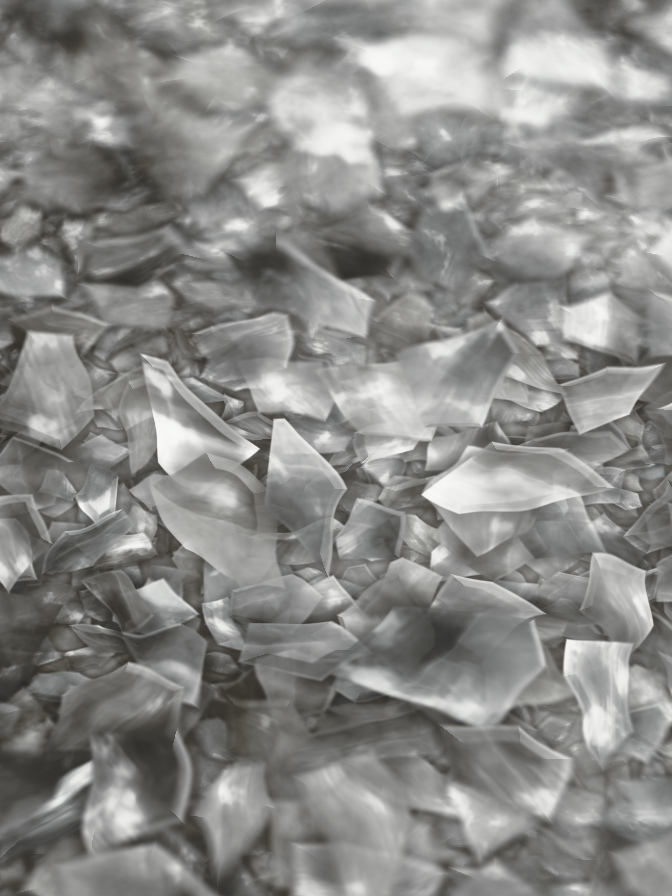
This texture is drawn by a Shadertoy shader. Its source:

```glsl
const int   LAYERS       = 6;
const int   SIDES        = 5;
const float TAU          = 6.2832;
const float SMALLEST     = 0.078;   // cell size of the finest debris
const float GROWTH       = 1.29;    // size ratio between layers
const float RADIUS       = 0.58;    // shard radius in cells
const float FOCUS_NEAR   = 0.40;    // sharp band, in canvas widths
const float FOCUS_FAR    = 0.74;
const float BLUR_NEAR    = 0.030;   // blur gained per width out of focus
const float BLUR_FAR     = 0.042;
const float RIM_GAIN     = 0.24;
const float SCRATCH_GAIN = 0.15;
const float PATCH_GAIN   = 0.55;    // broad light and shade over the pile
const float CONTRAST     = 1.04;
const float BRIGHTNESS   = 0.575;
const vec2  LIGHT        = vec2(0.45, 0.89);
const vec3  SHADOW_TINT  = vec3(1.03, 1.00, 0.93);
const vec3  LIGHT_TINT   = vec3(0.995, 1.00, 0.99);
const vec3  WARM_SHIFT   = vec3(0.025, 0.00, -0.03);

float hash(vec2 p) {
    vec3 a = fract(p.xyx * 0.1031);
    a += dot(a, a.yzx + 33.33);
    return fract((a.x + a.y) * a.z);
}

vec4 hash4(vec2 p) {
    vec4 a = fract(p.xyxy * vec4(0.1031, 0.1030, 0.0973, 0.1099));
    a += dot(a, a.wzxy + 33.33);
    return fract((a.xxyz + a.yzzw) * a.zywx);
}

float noise(vec2 p) {
    vec2 i = floor(p), f = fract(p);
    f = f * f * (3.0 - 2.0 * f);
    return mix(mix(hash(i), hash(i + vec2(1, 0)), f.x),
               mix(hash(i + vec2(0, 1)), hash(i + vec2(1, 1)), f.x), f.y);
}

float fbm(vec2 p) {
    float sum = 0.0, gain = 0.53;
    for (int k = 0; k < 4; k++) {
        sum += gain * noise(p);
        p = mat2(1.6, 1.2, -1.2, 1.6) * p + 7.3;
        gain *= 0.5;
    }
    return sum;
}

vec2 heading(float turn) { return vec2(cos(turn * TAU), sin(turn * TAU)); }

// Broken polygon: signed distance and the normal of the nearest side
vec3 outline(vec2 q, vec2 seed) {
    vec3 side = vec3(-9.0, 0.0, 0.0);
    for (int k = 0; k < SIDES; k++) {
        vec4 r = hash4(seed + float(k) * 17.7);
        vec2 n = heading((float(k) + 0.65 * r.x) / float(SIDES));
        float d = dot(q, n) - RADIUS * mix(0.5, 1.0, r.y);
        if (d > side.x) side = vec3(d, n);
    }
    side.x = max(side.x, length(q) - 0.9);
    return side;
}

// Brightness of a glass shard: clouds, fold, bevel, rim, scratches
float shardTone(vec2 q, vec3 side, vec4 r, vec4 s, float blur) {
    float sharp = 1.0 - smoothstep(0.02, 0.15, blur);
    vec2 seed = r.xy * 60.0;
    float clouds = fbm(q * 2.6 + seed);
    vec2 grain = heading(r.z);
    float along = dot(q, vec2(-grain.y, grain.x));
    float tone = mix(0.28, 0.66, r.x) + 0.36 * dot(q, heading(r.y)) + 0.6 * (clouds - 0.5);

    float fold = dot(q, grain) - 0.3 * (r.w - 0.5) + 0.2 * (clouds - 0.5);
    float soft = blur + 0.1 * s.z;
    float lit = smoothstep(-soft, soft, fold);
    tone += lit * (s.x - 0.45) * 0.45;
    tone += lit * smoothstep(0.8, 0.88, s.y) * (0.2 + 0.6 * clouds);
    tone += 0.16 * s.z * sharp * exp(-abs(fold) / (0.02 + blur));

    // Thickness shows on one flank only
    float flank = smoothstep(-0.2, 0.5, dot(side.yz, heading(s.x)));
    float width = mix(0.03, 0.2, s.w * s.w);
    float bevel = smoothstep(-width - blur, -width + blur, side.x);
    float bevelTone = 0.5 + 0.3 * dot(side.yz, LIGHT) + 0.5 * (clouds - 0.5);
    tone = mix(tone, bevelTone, 0.6 * bevel * flank);
    float rim = 1.0 - smoothstep(0.0, 0.025 + blur, abs(side.x + 0.015));
    tone += rim * RIM_GAIN * (s.z - 0.2) * sharp * (0.3 + 0.7 * flank);

    float scratches = noise(vec2(dot(q, grain) * 26.0, along * 2.5) + seed) - 0.5;
    tone += SCRATCH_GAIN * sharp * scratches * smoothstep(0.4, 0.65, clouds);
    tone += 0.3 * smoothstep(0.62, 0.82, clouds);
    return mix(0.48, tone, 1.0 / (1.0 + 2.0 * blur));
}

// Lays one grid of shards over the pile; glass holds tone and warmth
void layShards(inout vec2 glass, vec2 p, float blur, float amount, float layer) {
    p += layer * vec2(7.31, 3.77);
    p += 0.13 * (vec2(noise(p * 2.7), noise(p * 2.7 + 31.0)) - 0.5);
    vec2 cell = floor(p);
    float depth = layer / float(LAYERS - 1);
    for (int j = 1; j >= -1; j--)
    for (int i = -1; i <= 1; i++) {
        vec2 id = cell + vec2(i, j);
        vec2 seed = id + 40.0 + layer * 53.0;
        vec4 r = hash4(seed), s = hash4(seed + 91.7), t = hash4(seed + 203.1);
        if (t.x > amount) continue;
        vec2 q = p - id - mix(vec2(0.2), vec2(0.8), t.yz);
        vec2 axis = heading((t.w - 0.5) * 0.4 - 0.07);
        q = vec2(dot(q, axis), dot(q, vec2(-axis.y, axis.x)));
        q.y *= mix(1.0, 1.85, s.w);
        vec3 side = outline(q, seed);
        glass.x *= 1.0 - 0.24 * (1.0 - smoothstep(0.0, 0.2, side.x));
        float cover = 1.0 - smoothstep(-blur, blur, side.x);
        if (cover < 0.002) continue;
        side.yz = side.y * axis + side.z * vec2(-axis.y, axis.x);
        float tone = mix(0.45, shardTone(q, side, r, s, blur), mix(0.72, 1.0, depth));
        glass = mix(glass, vec2(tone, t.y - 0.5), cover * mix(0.68, 0.95, r.w));
    }
}

// Out-of-focus sparkles
float glints(vec2 p, float blur) {
    float sum = 0.0;
    vec2 cell = floor(p);
    p += 0.3 * (vec2(noise(p * 4.0), noise(p * 4.0 + 9.0)) - 0.5);
    for (int j = -1; j <= 1; j++)
    for (int i = -1; i <= 1; i++) {
        vec2 id = cell + vec2(i, j);
        vec4 r = hash4(id + 311.0);
        float size = mix(0.05, 0.34, r.w * r.w);
        float spot = length((p - id - r.xy) * vec2(0.8, 1.2));
        sum += step(0.78, r.z) * (1.0 - smoothstep(size - blur, size + blur, spot));
    }
    return min(sum, 1.0);
}

void mainImage(out vec4 fragColor, in vec2 fragCoord) {
    vec2 uv = fragCoord / iResolution.x;

    // Receding ground and depth of field
    float shrink = 1.0 + 0.35 * uv.y;
    vec2 ground = vec2((uv.x - 0.5) * shrink, uv.y * (1.1 + 0.35 * uv.y));
    float blur = 0.0028 + BLUR_NEAR * max(FOCUS_NEAR - uv.y, 0.0)
               + BLUR_FAR * max(uv.y - FOCUS_FAR, 0.0);
    blur *= shrink;

    // Pile from fine debris up to large shards
    vec2 glass = vec2(0.2 + 0.4 * fbm(ground * 24.0), 0.3);
    float size = SMALLEST;
    for (int k = 0; k < LAYERS; k++) {
        float amount = mix(1.0, 0.55, float(k) / float(LAYERS - 1));
        layShards(glass, ground / size, min(blur / size, 0.3), amount, float(k));
        size *= GROWTH;
    }

    // Sunlight from the upper right, in uneven patches
    float far = smoothstep(0.7, 1.2, uv.y);
    float tone = glass.x + 0.12 * (uv.x - 0.5) + 0.09 * (uv.y - 0.65);
    tone += PATCH_GAIN * (noise(ground * 5.0 + 3.0) - 0.5) * (0.4 + 0.4 * far);
    tone = BRIGHTNESS + CONTRAST * (tone - 0.47);
    tone += 0.45 * far * glints(ground / 0.13, 0.06 + blur / 0.13);
    tone = max(tone, 0.12 + 0.5 * tone);
    tone = tone > 0.8 ? 0.8 + 0.18 * (1.0 - exp(-(tone - 0.8) / 0.18)) : tone;

    vec3 color = tone * mix(SHADOW_TINT, LIGHT_TINT, smoothstep(0.2, 0.5, tone));
    color += WARM_SHIFT * glass.y * (1.0 - tone);
    fragColor = vec4(clamp(color, 0.0, 1.0), 1.0);
}
```
